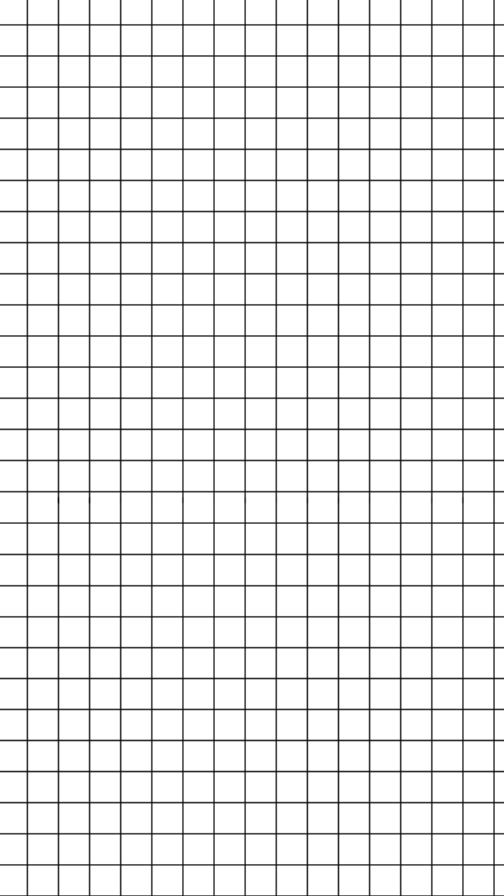
A Shadertoy shader for this pattern:

```glsl
// Thin black square grid on white: 16 vertical and 29 horizontal hairlines.
// Lines are softly filtered strips repeated by rounding to a pitch, with
// slight changes of weight, a faint sag and short ticks along one seam.

// Lengths are fractions of the canvas width.
#define PITCH 0.06173
#define GRID_ORIGIN vec2(0.0543, 0.0000)
#define LINE_WIDTH 0.00255
#define EDGE_SOFTNESS 0.0023
#define WEIGHT_VARIATION 0.05
#define SAG 0.0018
#define SAG_CENTER 0.597
#define SAG_SPREAD 0.16
#define SEAM_Y 0.785
#define TICK_GAIN 0.22
#define PAPER vec3(1.0)
#define INK vec3(0.035)

float hash(float n) {
    vec2 p = fract(vec2(n) * vec2(0.1031, 0.1373) + 0.317);
    p += dot(p, p.yx + 33.33);
    return fract((p.x + p.y) * p.x);
}

// Share of a sampling window that a strip covers.
float stripCoverage(float offset, float width, float window) {
    float right = min(offset + 0.5 * width, 0.5 * window);
    float left = max(offset - 0.5 * width, -0.5 * window);
    return clamp((right - left) / window, 0.0, 1.0);
}

float lineWidth(float id) {
    return LINE_WIDTH * (1.0 + WEIGHT_VARIATION * (hash(id) - 0.5));
}

void mainImage(out vec4 fragColor, in vec2 fragCoord) {
    float pixel = 1.0 / iResolution.x;
    vec2 uv = fragCoord * pixel;

    // Gentle downward drift of the rows below the middle
    float sagOffset = (uv.y - SAG_CENTER) / SAG_SPREAD;
    vec2 grid = uv - GRID_ORIGIN;
    grid.y += SAG * exp(-sagOffset * sagOffset);

    // Nearest line on each axis and the signed offset to it
    vec2 id = round(grid / PITCH);
    vec2 offset = grid - id * PITCH;

    // Verticals thicken briefly where they cross the seam
    float tick = 1.0 - smoothstep(0.05, 0.14, abs(uv.y - SEAM_Y) / PITCH);
    float columnWidth = lineWidth(id.x + 7.0);
    columnWidth *= 1.0 + TICK_GAIN * tick * hash(id.x + 83.0);
    float rowWidth = lineWidth(id.y + 41.0);

    // Union of the two line sets, with pixel and edge softness combined
    float window = length(vec2(pixel, EDGE_SOFTNESS));
    float column = stripCoverage(offset.x, columnWidth, window);
    float row = stripCoverage(offset.y, rowWidth, window);
    float ink = 1.0 - (1.0 - column) * (1.0 - row);

    fragColor = vec4(mix(PAPER, INK, ink), 1.0);
}
```
